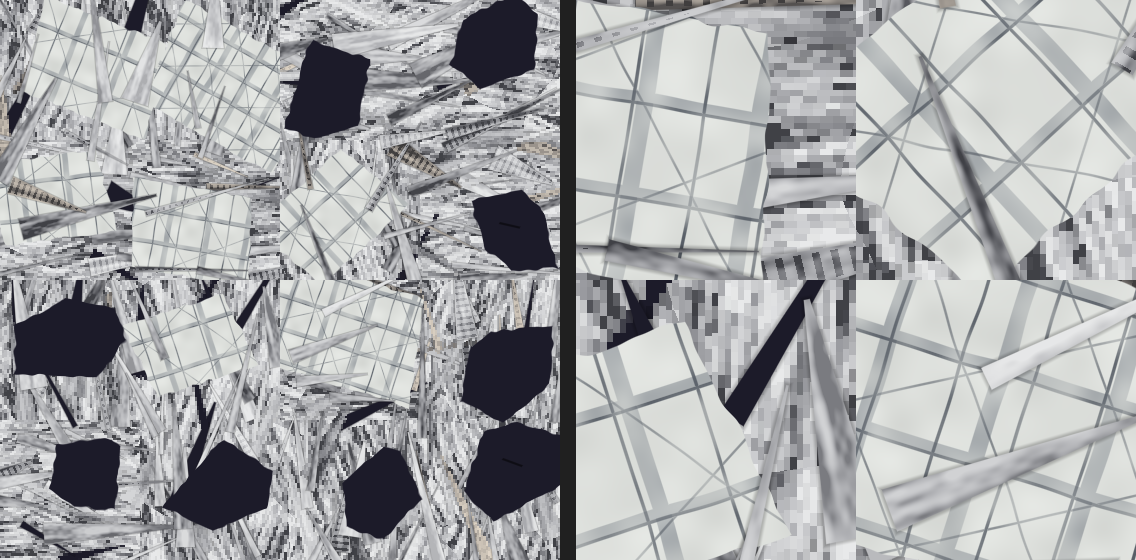
Left: the whole. Right: its middle third, enlarged.
Reproduce this texture procedurally as a Shadertoy shader.

```glsl
#define VOID_COLOR vec3(.11, .105, .16)
#define PANEL_COLOR vec3(.865, .875, .86)
#define BEAM_COLOR vec3(.40, .43, .47)
#define BLOCKS vec2(128., 256.)
#define SLIVER_CELLS 8.
#define SLIVER_LAYERS 5
#define PIECE_CELLS 4.
#define VOID_RADIUS .088
#define DARK_SLIVERS .08

float hash(vec2 p) {
    vec3 q = fract(p.xyx * vec3(.1031, .1030, .0973));
    q += dot(q, q.yzx + 33.33);
    return fract((q.x + q.y) * q.z);
}

vec2 hash2(vec2 p) { return vec2(hash(p + 17.3), hash(p + 71.9)); }

float noise(vec2 p) {
    vec2 i = floor(p), f = fract(p);
    f = f * f * (3. - 2. * f);
    return mix(mix(hash(i), hash(i + vec2(1, 0)), f.x),
               mix(hash(i + vec2(0, 1)), hash(i + 1.), f.x), f.y);
}

vec2 turn(vec2 p, float a) {
    float c = cos(a), s = sin(a);
    return vec2(c * p.x + s * p.y, c * p.y - s * p.x);
}

float cover(float d, float px) { return 1. - smoothstep(-px, px, d); }

// Bands of upright and flat debris, with a few exchanged
float upright(vec2 p) {
    vec2 region = floor(p * vec2(4, 4));
    float odd = mod(region.y, 2.);
    return hash(region + 5.) < .25 ? 1. - odd : odd;
}

float heading(vec2 p, vec2 key) {
    return 1.57 * upright(p) + (hash(key + 9.) - .5) * 1.1;
}

// Centre of the staggered block that holds p
vec2 snapToBlock(vec2 p, bool tall) {
    vec2 b = (tall ? p.yx : p) * BLOCKS;
    float row = floor(b.y);
    float shift = floor(hash(vec2(row, 3.)) * 4.) / 4.;
    b = vec2(floor(b.x + shift) + .5 - shift, row + .5) / BLOCKS;
    return tall ? b.yx : b;
}

float streak(vec2 p, float seed) {
    float n = .5 * noise(p * vec2(9, 170) + seed)
            + .3 * noise(p * vec2(28, 75) + seed + 31.)
            + .2 * noise(p * vec2(120, 260) + seed + 57.);
    return clamp((n - .5) * 2.3 + .53, 0., 1.);
}

vec3 shade(float t) {
    t = clamp(t, 0., 1.);
    float g = .91 - .3 * t - .36 * t * t * t * t;
    return vec3(g, g + .004, g + .006 + .02 * t);
}

void drawSlivers(inout vec3 col, vec2 p, vec2 home, float px, float layer) {
    for (int k = 0; k < 9; k++) {
        vec2 cell = floor(p * SLIVER_CELLS) + vec2(k % 3 - 1, k / 3 - 1);
        vec2 key = cell + layer * 37.;
        vec2 mid = (cell + hash2(key)) / SLIVER_CELLS;
        if (floor(mid * 2.) != home) continue;
        vec2 q = turn(p - mid, heading(mid, key));
        float len = mix(.05, .125, hash(key + 3.));
        float width = mix(.004, .025, pow(hash(key + 4.), 2.));
        float side = abs(q.y) - width * (.55 - .45 * q.x / len);
        float d = max(abs(q.x) - len, side);
        float kind = hash(key + 6.);
        float t = .6 * hash(key + 7.) + .55 * streak(q, kind * 90.) - .05;
        // Ladder rungs on some pieces
        if (kind > .75) t += .25 * step(.6, fract(q.x * 90.)) * step(side, -.002);
        vec3 tint = kind > .93 ? vec3(1., .95, .88) : vec3(1);
        vec3 fill = kind < DARK_SLIVERS ? VOID_COLOR : shade(t) * tint;
        col *= 1. - .22 * (1. - smoothstep(0., .003, d));
        col = mix(col, fill, cover(d, px));
    }
}

float beam(float x, float gap, float width, float px) {
    return cover(abs(fract(x / gap) - .5) * gap - width, px);
}

// Pale sheet crossed by beams, their shadows and thin braces
vec3 panel(vec2 q, vec2 key, float px) {
    float gap = mix(.035, .06, hash(key + 21.));
    vec2 r = q + .002 * (noise(q * 30. + key) - .5);
    vec3 c = PANEL_COLOR + .07 * (noise(q * 45. + key) - .5);
    float wide = max(beam(r.x + .006, gap * 1.6, .005, px), beam(r.y, gap * 1.3, .003, px));
    float thin = max(beam(r.x, gap, .001, px), beam(r.y + .004, gap * 1.3, .001, px));
    float brace = max(beam(r.x * .8 + r.y * .6, gap * 1.7, .0007, px),
                      beam(r.x * .5 - r.y * .86, gap * 2.1, .0007, px));
    float wear = .35 + .65 * noise(q * 60. + 8.);
    c = mix(c, BEAM_COLOR, .5 * wide * wear);
    return mix(c, BEAM_COLOR * .85, max(thin, .7 * brace) * wear);
}

// Panels (dark = false) or empty polygons (dark = true), one piece per cell
void drawPieces(inout vec3 col, vec2 p, vec2 home, float px, bool dark) {
    for (int k = 0; k < 9; k++) {
        vec2 cell = floor(p * PIECE_CELLS) + vec2(k % 3 - 1, k / 3 - 1);
        vec2 key = cell + 113.;
        vec2 mid = (cell + .3 + .4 * hash2(key)) / PIECE_CELLS;
        bool isVoid = hash(key + 2.) < (mid.y > .5 ? .38 : .66);
        if (floor(mid * 2.) != home || isVoid != dark) continue;
        vec2 q = turn(p - mid, (hash(key + 8.) - .5) * 1.6);
        float ragged = .006 * (noise(p * 70.) - .5);
        if (dark) {
            float d = -1.;
            float stretch = mix(.8, 1.25, hash(key + 12.));
            vec2 s = q * vec2(stretch, 1. / stretch);
            for (int e = 0; e < 6; e++) {
                vec2 h = hash2(key + float(e) * 11.);
                float a = (float(e) + .8 * h.x) * 1.0472;
                d = max(d, dot(s, vec2(cos(a), sin(a))) - VOID_RADIUS * mix(.6, 1.1, h.y));
            }
            float slit = max(abs(q.x) - .018, abs(q.y - .3 * q.x) - .002);
            vec3 fill = mix(VOID_COLOR, VOID_COLOR * .5, cover(slit, px) * step(.6, hash(key + 14.)));
            col = mix(col, fill, cover(d + ragged, px));
        } else {
            vec2 size = vec2(.115, .085) * mix(.8, 1.15, hash(key + 15.));
            vec2 edge = abs(q + vec2(.15 * q.y, 0)) - size;
            col = mix(col, panel(q, key, px), cover(max(edge.x, edge.y) + ragged, px));
        }
    }
}

void mainImage(out vec4 fragColor, in vec2 fragCoord) {
    vec2 p = fragCoord / iResolution.xy;
    float px = .8 / iResolution.y;
    vec2 home = floor(p * 2.);
    bool tall = upright(p) > .5;
    vec2 block = snapToBlock(p, tall);

    // Blocky streaked ground
    vec2 patchId = floor(p * 7. + .8 * noise(p * 9.));
    vec2 along = turn(block, heading(p, patchId));
    vec3 col = shade(streak(along, hash(patchId) * 50.) + .4 * (hash(block * 512.) - .5));

    // Shards, coarse ones below and crisp ones above the panels
    for (int i = 0; i < SLIVER_LAYERS; i++) {
        if (i == SLIVER_LAYERS - 1) drawPieces(col, p, home, px, false);
        bool coarse = i % 2 == 0 && i < SLIVER_LAYERS - 1;
        drawSlivers(col, coarse ? block : p, home, px, float(i + 1));
    }
    drawPieces(col, p, home, px, true);
    fragColor = vec4(col, 1);
}
```
